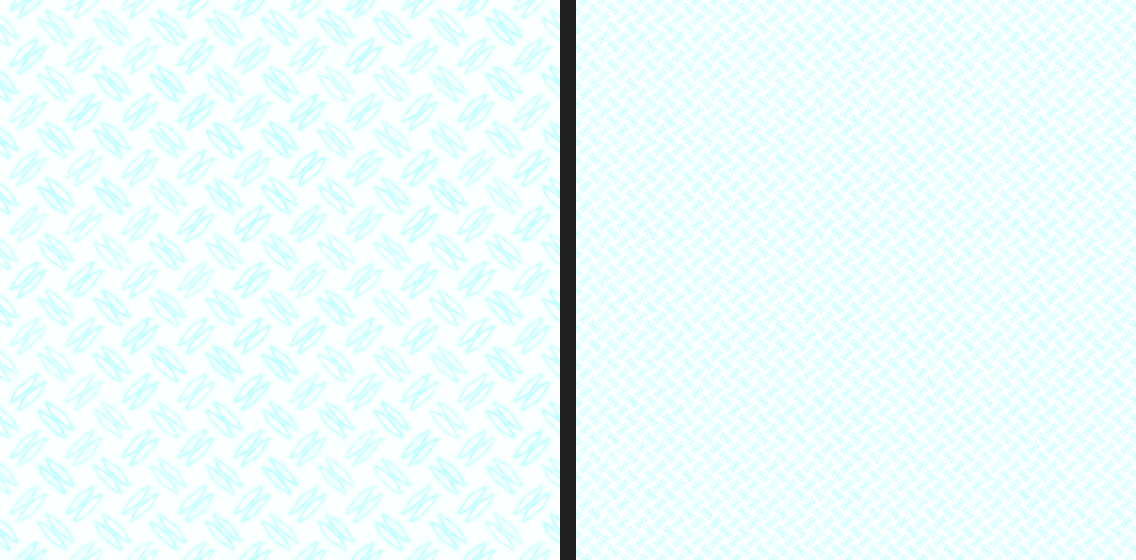
Left, the tile; right, the same tile 3 across and 3 down.
A WebGL 2 fragment shader for this pattern:

```glsl
#version 300 es
precision highp float;
uniform vec2 u_resolution;
out vec4 fragColor;

float hash(vec2 p) {
    return fract(sin(dot(p, vec2(127.1, 311.7))) * 43758.5453);
}

// Signed distance to a pointed lens lying along x
float lensDistance(vec2 p, float halfLength, float halfWidth) {
    p = abs(p);
    float radius = (halfLength * halfLength + halfWidth * halfWidth) / (2.0 * halfWidth);
    float shift = radius - halfWidth;
    bool pastTip = (p.x - halfLength) * shift > p.y * halfLength;
    return pastTip ? length(p - vec2(halfLength, 0.0))
                   : length(p + vec2(0.0, shift)) - radius;
}

// Ink of one mark: two parallel lenses with soft outlines
float markInk(vec2 p, vec2 id) {
    float line = 0.0, glow = 0.0, fill = 0.0;
    for (int i = 0; i < 2; i++) {
        float side = float(i) * 2.0 - 1.0;
        vec2 seed = id + float(i) * 17.3;
        float phase = 6.2832 * hash(seed + 3.1);
        vec2 q = p - vec2(0.015 * (hash(seed + 5.7) - 0.5), side * 0.098);
        q.y += 0.008 * sin(q.x * 14.0 + phase);
        float d = lensDistance(q, 0.34, mix(0.06, 0.078, hash(seed + 8.2)));

        // Brushed outline, heavier toward the middle of the mark
        float weight = 0.9 + 0.15 * sin(q.x * 23.0 + phase * 2.0);
        weight -= 0.15 * smoothstep(-0.04, 0.04, q.y * side);
        float stroke = d / (0.021 * weight);
        line = max(line, weight * exp(-stroke * stroke));

        float halo = max(d, 0.0) / 0.06;
        glow += smoothstep(-0.03, 0.01, d) * exp(-halo * halo);
        fill += smoothstep(0.0, -0.02, d) * hash(seed + 11.9) * 0.06;
    }
    float strength = mix(0.8, 1.1, hash(id + 21.4));
    return strength * (0.19 * line + 0.065 * min(glow, 1.4) + fill);
}

void main() {
    const float repeats = 10.0;
    vec2 grid = gl_FragCoord.xy / u_resolution * repeats;

    // Two interleaved families of opposite diagonals
    float ink = 0.0;
    for (int i = 0; i < 2; i++) {
        float family = float(i);
        vec2 p = grid - (i == 0 ? vec2(0.5, 0.0) : vec2(0.0, 0.5));
        vec2 cell = floor(p + 0.5);
        p -= cell;
        float slope = 1.0 - 2.0 * family;
        vec2 along = vec2(1.0, slope) * 0.70711;
        vec2 across = vec2(-slope, 1.0) * 0.70711;
        vec2 id = mod(cell, repeats) + family * 41.0;
        ink += markInk(vec2(dot(p, along), dot(p, across)), id);
    }

    vec3 paper = vec3(0.988, 1.0, 1.0);
    vec3 cyan = vec3(0.0, 1.0, 1.0);
    fragColor = vec4(mix(paper, cyan, min(ink, 0.28)), 1.0);
}
```
